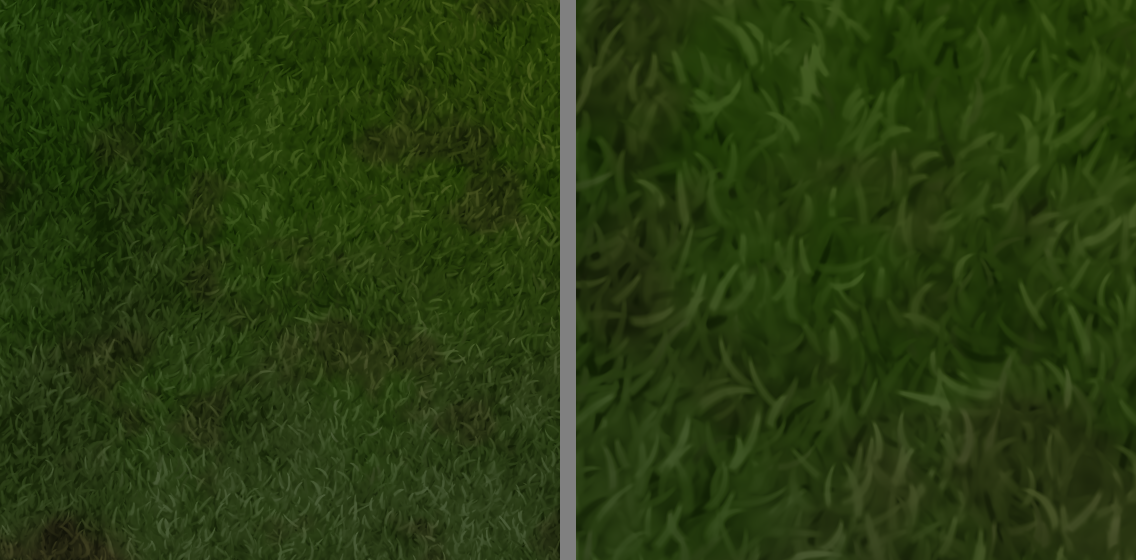
Left: the whole. Right: its middle third, enlarged.
Give the GLSL for this texture, as a three.js fragment shader.

```glsl
varying vec2 vUv;

const int LAYERS = 6;
const float CELL = 0.024;
const float BLADE_WIDTH = 0.0044;

const vec3 LUSH_DARK = vec3(0.055, 0.125, 0.005);
const vec3 LUSH_MID = vec3(0.135, 0.238, 0.030);
const vec3 LUSH_LIGHT = vec3(0.245, 0.350, 0.115);
const vec3 DRY_DARK = vec3(0.085, 0.130, 0.022);
const vec3 DRY_MID = vec3(0.185, 0.243, 0.083);
const vec3 DRY_LIGHT = vec3(0.320, 0.370, 0.205);
const vec3 EARTH = vec3(0.200, 0.185, 0.095);

vec4 hash4(vec2 p) {
  vec4 q = fract(p.xyxy * vec4(0.1031, 0.1030, 0.0973, 0.1099));
  q += dot(q, q.wzxy + 33.33);
  return fract((q.xxyz + q.yzzw) * q.zywx);
}

float valueNoise(vec2 p) {
  vec2 cell = floor(p);
  vec2 f = fract(p);
  f = f * f * (3.0 - 2.0 * f);
  float low = mix(hash4(cell).x, hash4(cell + vec2(1.0, 0.0)).x, f.x);
  float high = mix(hash4(cell + vec2(0.0, 1.0)).x, hash4(cell + vec2(1.0)).x, f.x);
  return mix(low, high, f.y);
}

float fbm(vec2 p) {
  float sum = 0.0;
  float weight = 0.5;
  for (int i = 0; i < 4; i++) {
    sum += weight * valueNoise(p);
    p = p * 2.03 + vec2(17.3, 9.1);
    weight *= 0.5;
  }
  return sum / 0.9375;
}

// Soft tapered blade; x is its coverage, y runs from root to tip
vec2 blade(vec2 p, float angle, float halfLength, float bend, float width) {
  float c = cos(angle);
  float s = sin(angle);
  vec2 q = vec2(c * p.x - s * p.y, s * p.x + c * p.y);
  float along = q.y / halfLength;
  float offset = abs(q.x - bend * halfLength * (along * along - 0.33));
  float taper = width * mix(1.0, 0.55, smoothstep(-0.2, 1.0, along));
  float side = 1.0 - smoothstep(0.15 * taper, taper, offset);
  float ends = 1.0 - smoothstep(0.65, 1.0, abs(along));
  return vec2(side * ends, clamp(0.5 + 0.5 * along, 0.0, 1.0));
}

// Paints one jittered grid of blades over the tone (x) and straw amount (y)
vec2 paintLayer(vec2 turf, vec2 uv, float layer, float depth, float lean) {
  vec2 grid = uv / CELL + layer * vec2(0.37, 0.61);
  vec2 home = floor(grid);
  for (int j = 1; j >= -1; j--) {
    for (int i = -1; i <= 1; i++) {
      vec2 cell = home + vec2(float(i), float(j));
      vec4 place = hash4(cell + layer * 71.0 + 13.0);
      vec4 look = hash4(cell + layer * 53.0 + 211.0);
      float angle = lean + (place.z + look.w - 1.0) * 1.35;
      float halfLength = CELL * mix(0.45, 0.88, place.w);
      float width = BLADE_WIDTH * mix(0.75, 1.3, look.z);
      vec2 mark = blade((grid - cell - place.xy) * CELL, angle,
                        halfLength, (look.x - 0.5) * 0.8, width);
      float tone = mix(0.20, 0.54, depth) + (look.y - 0.5) * 0.62;
      tone += 0.16 * (mark.y - 0.4);
      float straw = smoothstep(0.88, 1.0, fract(look.z * 7.0 + place.x));
      turf = mix(turf, vec2(tone, straw), mark.x * 0.82);
    }
  }
  return turf;
}

vec3 toneRamp(vec3 dark, vec3 mid, vec3 light, float tone) {
  vec3 lower = mix(dark, mid, smoothstep(-0.05, 0.48, tone));
  return mix(lower, light, smoothstep(0.40, 0.98, tone));
}

void main() {
  vec2 uv = vUv;
  float patches = fbm(uv * 5.0 + 3.7);
  float clumps = fbm(uv * 17.0 + 41.0);

  // Overlapping blades, deepest first
  vec2 turf = vec2(0.12 + 0.3 * valueNoise(uv * 95.0), 0.0);
  float lean = 0.12 + 0.9 * (valueNoise(uv * 9.0 + 25.0) - 0.5);
  for (int i = 0; i < LAYERS; i++) {
    float layer = float(i);
    turf = paintLayer(turf, uv, layer, layer / float(LAYERS - 1), lean);
  }

  // Broad light and fine mottling
  float tone = turf.x + 0.03;
  tone += 0.34 * (patches - 0.5) + 0.30 * (clumps - 0.5);
  tone += 0.12 * (valueNoise(uv * 130.0) - 0.5);
  tone += 0.10 * (smoothstep(0.0, 0.75, uv.x) - 0.6);

  // Lush turf above, drier turf below
  float dryness = 1.0 - smoothstep(0.05, 0.80, uv.y + 0.7 * (patches - 0.5));
  dryness = clamp(dryness + 0.5 * (clumps - 0.5) + 0.45 * turf.y, 0.0, 1.0);
  vec3 lush = toneRamp(LUSH_DARK, LUSH_MID, LUSH_LIGHT, tone);
  vec3 dry = toneRamp(DRY_DARK, DRY_MID, DRY_LIGHT, tone);
  vec3 color = mix(lush, dry, dryness);

  // Cool left side, warm upper right
  float warmth = smoothstep(0.0, 0.9, uv.x) * smoothstep(0.1, 0.9, uv.y);
  color *= mix(vec3(0.92, 0.98, 1.08), vec3(1.14, 1.05, 0.85), warmth);

  // Thin brown spots and a bare corner
  float corner = 1.0 - smoothstep(0.02, 0.13, length((uv - vec2(0.12, 0.01)) * vec2(0.8, 1.3)));
  float thin = smoothstep(0.58, 0.78, fbm(uv * 8.0 + 63.0));
  float bare = clamp(0.75 * corner + 0.40 * thin, 0.0, 0.8);
  color = mix(color, EARTH * (0.35 + 1.2 * max(tone, 0.0)), bare);

  gl_FragColor = vec4(color, 1.0);
}
```
